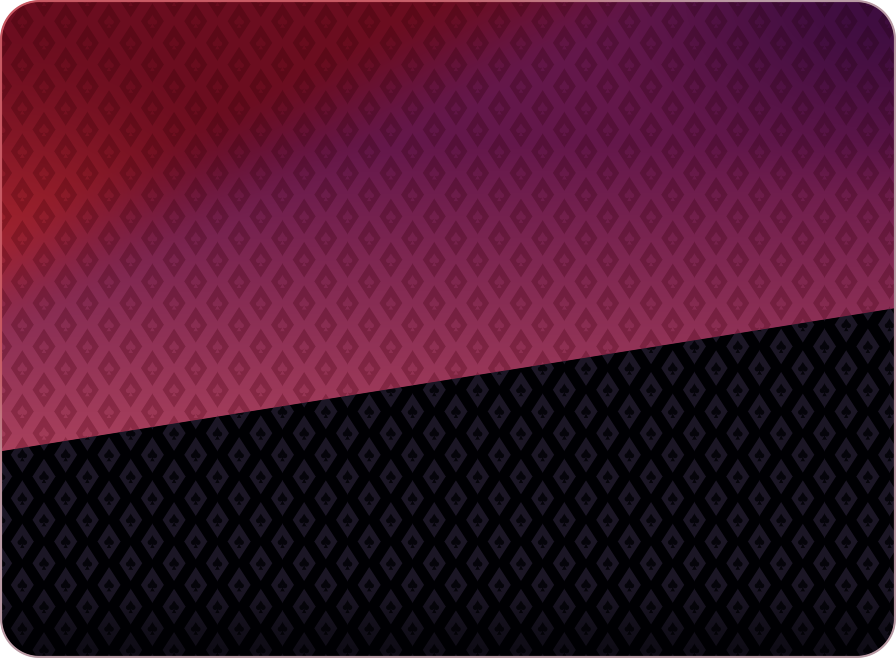
A WebGL 2 fragment shader for this background:

```glsl
#version 300 es
precision highp float;
// Rounded card: crimson-to-violet glow above a slanted dark panel, tiled with spade diamonds.

uniform vec2 u_resolution;
out vec4 fragColor;

// Layout, in units of canvas height
const float EDGE_LEFT = 0.314;
const float EDGE_SLOPE = 0.160;
const float CORNER_RADIUS = 0.060;
const float FRAME_WIDTH = 0.0032;
const float TILE = 0.0659;
const vec2 TILE_ORIGIN = vec2(0.4952, 0.6383);
const vec2 DIAMOND = vec2(0.265, 0.41); // half size, in tiles

// Colours
const vec3 PAPER = vec3(1.0);
const vec3 PINK = vec3(0.66, 0.25, 0.36);
const vec3 PURPLE = vec3(0.39, 0.09, 0.29);
const vec3 VIOLET = vec3(0.24, 0.05, 0.25);
const vec3 BRIGHT_RED = vec3(0.64, 0.14, 0.18);
const vec3 DEEP_RED = vec3(0.42, 0.05, 0.12);
const vec3 DIAMOND_TINT = vec3(0.85, 0.70, 0.76);
const vec3 BLACK = vec3(0.0, 0.0, 0.012);
const vec3 DARK_DIAMOND = vec3(0.105, 0.085, 0.145);
const vec3 FRAME_PALE = vec3(0.72, 0.60, 0.64);
const vec3 FRAME_ROSE = vec3(0.78, 0.34, 0.38);

float cover(float dist, float pixel) {
    return 1.0 - smoothstep(-0.6 * pixel, 0.6 * pixel, dist);
}

float roundedBox(vec2 p, vec2 halfSize, float radius) {
    vec2 q = abs(p) - halfSize + radius;
    return length(max(q, 0.0)) + min(max(q.x, q.y), 0.0) - radius;
}

float diamond(vec2 p) {
    vec2 normal = 1.0 / DIAMOND;
    return (dot(abs(p), normal) - 1.0) / length(normal);
}

float spade(vec2 p) {
    p.x = abs(p.x);
    float lobes = length(p - vec2(0.052, -0.02)) - 0.058;
    float head = max(dot(p, vec2(0.83, 0.56)) - 0.078, -p.y - 0.02);
    float stem = max(p.x - 0.015 - 0.5 * max(-p.y - 0.08, 0.0), abs(p.y + 0.08) - 0.07);
    return min(min(lobes, head), stem);
}

// Two staggered lattices of diamonds, each with a spade cut out
float pattern(vec2 p, float pixel) {
    vec2 q = (p - TILE_ORIGIN) / TILE;
    vec2 a = fract(q + 0.5) - 0.5;
    vec2 b = fract(q) - 0.5;
    vec2 cell = diamond(a) < diamond(b) ? a : b;
    float w = pixel / TILE;
    return cover(diamond(cell), w) * (1.0 - 0.8 * cover(spade(cell), w));
}

vec3 upperGlow(vec2 p, float height, float aspect) {
    float rise = clamp(1.2 * (1.8 * height + 0.28 * p.x), 0.0, 1.0);
    vec3 color = mix(PINK, PURPLE, rise);

    // Violet shade in the top right corner
    float corner = length((p - vec2(aspect, 1.0)) * vec2(0.8, 1.3));
    color = mix(VIOLET, color, smoothstep(0.0, 0.42, corner));

    // Red wedge in the top left, brightest by the left side
    float wedge = dot(p - vec2(0.0, 0.574), vec2(-0.456, 0.89));
    float fade = smoothstep(0.0, 0.42, length((p - vec2(0.0, 0.56)) * vec2(0.9, 1.0)));
    vec3 red = mix(BRIGHT_RED, DEEP_RED, fade);
    return mix(color, red, smoothstep(-0.10, 0.09, wedge));
}

void main() {
    float pixel = 1.0 / u_resolution.y;
    vec2 p = gl_FragCoord.xy * pixel;
    float aspect = u_resolution.x * pixel;
    vec2 halfSize = 0.5 * vec2(aspect, 1.0);

    float height = p.y - EDGE_LEFT - EDGE_SLOPE * p.x;
    float edge = height / length(vec2(1.0, EDGE_SLOPE));
    float motif = pattern(p, pixel);

    // Upper and lower panels
    vec3 upper = upperGlow(p, height, aspect);
    upper *= mix(vec3(1.0), DIAMOND_TINT, motif);
    float dim = mix(0.55, 1.0, smoothstep(0.0, 0.13, p.y));
    vec3 lower = mix(BLACK, DARK_DIAMOND, motif * dim);
    vec3 color = mix(upper, lower, cover(edge, pixel));

    // Thin frame and rounded corners
    float card = roundedBox(p - halfSize, halfSize, CORNER_RADIUS);
    float rosy = smoothstep(0.2, 0.5, p.y) * (1.0 - smoothstep(0.5, 1.2, p.x));
    vec3 frame = mix(FRAME_PALE, FRAME_ROSE, rosy);
    color = mix(frame, color, cover(card + FRAME_WIDTH, pixel));
    color = mix(PAPER, color, cover(card, pixel));
    fragColor = vec4(color, 1.0);
}
```
